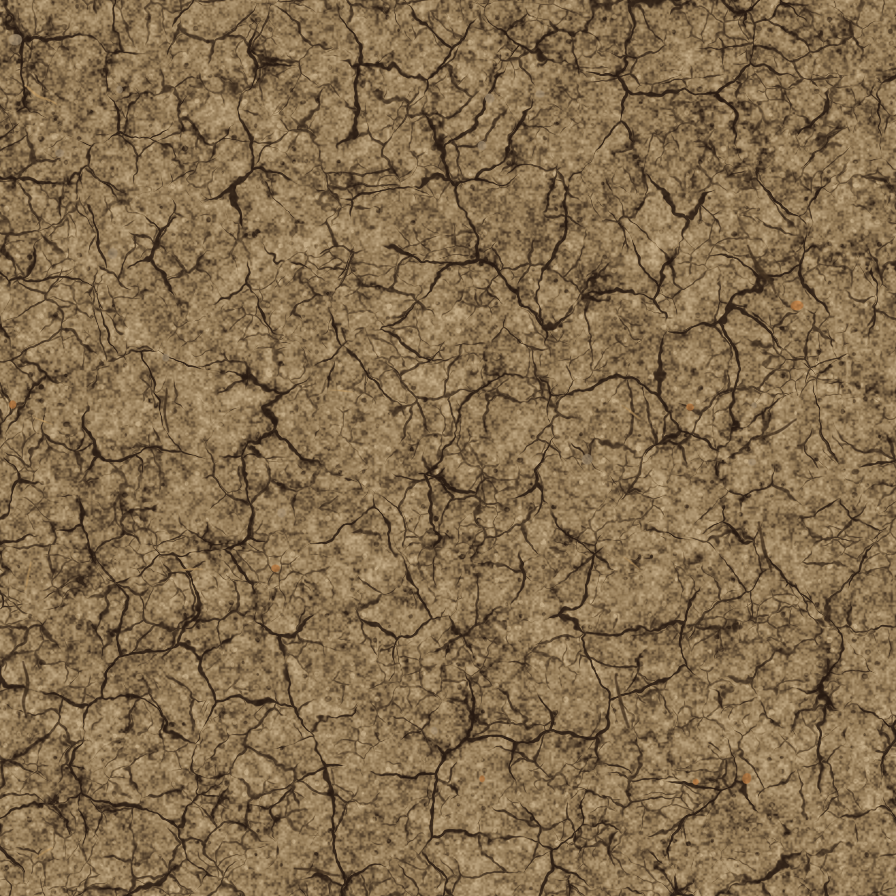
This texture is drawn by a three.js fragment shader. Its source:

```glsl
varying vec2 vUv;

const vec3 DEEP  = vec3(0.14, 0.09, 0.06);
const vec3 CLAY  = vec3(0.57, 0.47, 0.327);
const vec3 PALE  = vec3(0.73, 0.635, 0.49);
const vec3 STRAW = vec3(0.70, 0.56, 0.36);
const vec3 OCHRE = vec3(0.68, 0.45, 0.24);
const vec3 STONE = vec3(0.60, 0.52, 0.41);
const vec3 BARK  = vec3(0.27, 0.20, 0.13);

const float SURFACE_TONE = 0.655;
const float CLAY_TONE    = 0.60;   // tone at which the ramp reaches CLAY
const float STAINS       = 0.24;   // contrast of the broad stains
const float LUMPS        = 0.42;   // contrast of the small lumps
const float GRAIN        = 1.05;   // contrast of the fine grain
const float PLATES       = 10.0;   // main plates across the canvas
const float SHARDS       = 20.0;   // secondary cracks
const float HAIRS        = 42.0;   // finest cracks
const float PLATE_WIDTH  = 0.0019; // half widths of the cracks
const float SHARD_WIDTH  = 0.0014;
const float HAIR_WIDTH   = 0.0011;
const float SOFT         = 0.0011; // edge smoothing
const float GRIT_CELLS   = 75.0;
const float PEBBLE_CELLS = 17.0;
const float TWIG_CELLS   = 6.0;

float hash(vec2 p) {
  vec3 q = fract(p.xyx * 0.1031);
  q += dot(q, q.yzx + 33.33);
  return fract((q.x + q.y) * q.z);
}

vec2 hash2(vec2 p) {
  return vec2(hash(p), hash(p + 57.3));
}

float noise(vec2 p) {
  vec2 i = floor(p), f = fract(p);
  f = f * f * (3.0 - 2.0 * f);
  return mix(mix(hash(i), hash(i + vec2(1, 0)), f.x),
             mix(hash(i + vec2(0, 1)), hash(i + 1.0), f.x), f.y);
}

float fbm(vec2 p) {
  float sum = 0.0, amp = 0.5;
  for (int i = 0; i < 4; i++) {
    sum += amp * noise(p);
    p = mat2(1.6, 1.2, -1.2, 1.6) * p + 7.7;
    amp *= 0.5;
  }
  return sum / 0.9375;
}

vec2 wobble(vec2 p, float freq) {
  return vec2(noise(p * freq), noise(p * freq + 91.7)) - 0.5;
}

// Distance to the nearest Voronoi border, in canvas units
float borderDistance(vec2 p, float cells) {
  p = p * cells + cells;
  vec2 base = floor(p), f = fract(p), nearCell, nearest;
  float best = 9.0;
  for (int y = -1; y <= 1; y++) for (int x = -1; x <= 1; x++) {
    vec2 cell = vec2(x, y);
    vec2 r = cell + hash2(base + cell) - f;
    if (dot(r, r) < best) { best = dot(r, r); nearest = r; nearCell = cell; }
  }
  float d = 9.0;
  for (int y = -2; y <= 2; y++) for (int x = -2; x <= 2; x++) {
    vec2 cell = nearCell + vec2(x, y);
    vec2 r = cell + hash2(base + cell) - f, gap = r - nearest;
    if (dot(gap, gap) > 0.0001) d = min(d, dot(0.5 * (nearest + r), normalize(gap)));
  }
  return d / cells;
}

float crack(float d, float width) {
  return (1.0 - smoothstep(width - SOFT, width + SOFT, d)) * smoothstep(0.0, SOFT, width);
}

// Scattered stones: x is coverage, y a random value for the colour
vec2 stones(vec2 p, float cells, float share, float size) {
  vec2 q = p * cells, id = floor(q);
  vec2 r = fract(q) - 0.35 - 0.3 * hash2(id + 11.0);
  r += 0.25 * size * wobble(p, cells * 3.0);
  r.x *= 0.75 + 0.5 * hash(id + 23.0);
  float radius = size * (0.5 + 0.5 * hash(id + 31.0));
  float soft = 0.0009 * cells;
  float cover = 1.0 - smoothstep(radius - soft, radius + soft, length(r));
  return vec2(cover * step(hash(id + 43.0), share), hash(id + 59.0));
}

// Scattered twigs, packed as the stones are
vec2 twigs(vec2 p) {
  vec2 q = p * TWIG_CELLS, id = floor(q);
  vec2 r = fract(q) - 0.35 - 0.3 * hash2(id + 71.0) + 0.05 * wobble(p, 40.0);
  float turn = 6.2832 * hash(id + 83.0), pick = hash(id + 97.0);
  vec2 dir = vec2(cos(turn), sin(turn));
  float along = dot(r, dir), reach = mix(0.06, 0.18, pick);
  float d = length(r - dir * clamp(along, -reach, reach)) / TWIG_CELLS;
  float width = mix(0.0010, 0.0024, pick) * (1.0 - 0.5 * abs(along) / reach);
  return vec2(crack(d, width) * step(hash(id + 101.0), 0.3), pick);
}

void main() {
  vec2 p = vUv;
  vec2 jag = 0.013 * wobble(p, 40.0) + 0.0055 * wobble(p, 105.0) + 0.0022 * wobble(p, 240.0);
  vec2 bent = p + 0.035 * wobble(p, 15.0) + jag;

  // Dry surface: broad stains, lumps and fine grain
  float tone = SURFACE_TONE + STAINS * (fbm(p * 11.0) - 0.5) + LUMPS * (fbm(p * 48.0 + 5.0) - 0.5);
  float grain = 0.30 * noise(p * 130.0) + 0.34 * noise(p * 240.0 + 3.0) + 0.36 * noise(p * 420.0 + 9.0);
  tone += GRAIN * (grain - 0.5);

  // Three generations of cracks with uneven openings
  float plate = borderDistance(bent, PLATES);
  float shard = borderDistance(bent + 3.1, SHARDS);
  float hair = borderDistance(bent + 6.7, HAIRS);
  float opening = smoothstep(0.25, 0.75, fbm(p * 22.0 + 17.0));
  float branching = smoothstep(0.36, 0.68, fbm(p * 24.0 + 29.0));
  float splitting = smoothstep(0.42, 0.70, fbm(p * 30.0 + 41.0));
  float cracks = max(crack(plate, PLATE_WIDTH * opening * 1.2),
                 max(0.80 * crack(shard, SHARD_WIDTH * branching * 1.2),
                     0.60 * crack(hair, HAIR_WIDTH * splitting * 1.2)));

  // Shaded rims and patches of dark crumbs
  float rim = exp(-plate / 0.004) * opening + 0.6 * exp(-shard / 0.003) * branching;
  float crumbs = smoothstep(0.50, 0.68, fbm(p * 24.0 + 63.0)) * exp(-min(plate, shard * 1.5) / 0.010);
  tone -= 0.13 * rim + 0.42 * crumbs * smoothstep(0.3, 0.7, noise(p * 190.0 + 77.0));

  // Grit, then the clay colour ramp
  vec2 grit = stones(p, GRIT_CELLS, 0.22, 0.24);
  tone += grit.x * mix(-0.28, 0.26, step(0.4, grit.y));
  tone = clamp(tone, 0.08, 1.1) * (1.0 - 0.85 * cracks);
  vec3 color = mix(DEEP, CLAY, min(tone / CLAY_TONE, 1.0));
  color = mix(color, PALE, max(tone - CLAY_TONE, 0.0) / (1.0 - CLAY_TONE));

  // Loose pebbles and straw
  vec2 pebble = stones(p + 0.37, PEBBLE_CELLS, 0.08, 0.11);
  vec3 pebbleColor = mix(STONE, OCHRE, step(0.6, pebble.y)) * (0.75 + 0.5 * grain);
  color = mix(color, pebbleColor, 0.85 * pebble.x);
  vec2 twig = twigs(p + 0.21);
  color = mix(color, mix(STRAW, BARK, step(0.6, twig.y)) * (0.7 + 0.6 * grain), 0.85 * twig.x);

  gl_FragColor = vec4(color, 1.0);
}
```
